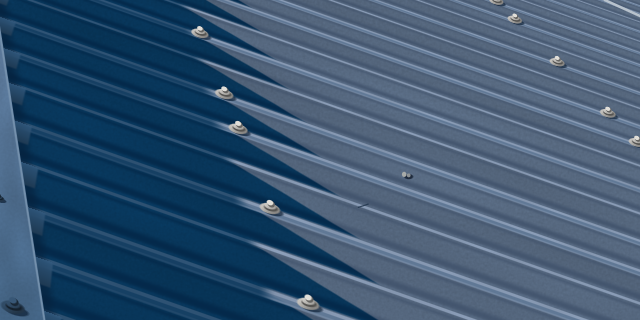
Write a Shadertoy shader that draws this texture.

```glsl
// Ribbed blue metal roof in slanted sunlight, with rows of screws and a flashing strip.

// Random gradient for one lattice cell
vec2 hashGradient(vec2 cell) {
    vec2 h = vec2(dot(cell, vec2(127.1, 311.7)), dot(cell, vec2(269.5, 183.3)));
    return fract(sin(h) * 43758.5) * 2.0 - 1.0;
}

float gradientNoise(vec2 p) {
    vec2 i = floor(p), f = fract(p), u = f * f * (3.0 - 2.0 * f), e = vec2(1, 0);
    return mix(mix(dot(hashGradient(i), f), dot(hashGradient(i + e), f - e), u.x),
               mix(dot(hashGradient(i + e.yx), f - e.yx), dot(hashGradient(i + 1.0), f - 1.0), u.x), u.y);
}

// Smooth coverage of a filled ellipse
float oval(vec2 q, vec2 radius) {
    float d = (length(q / radius) - 1.0) * min(radius.x, radius.y);
    return clamp(0.5 - d * iResolution.y, 0.0, 1.0);
}

// Smooth coverage of a line segment
float stroke(vec2 p, vec2 a, vec2 b, float halfWidth) {
    vec2 ab = b - a;
    float d = length(p - a - ab * clamp(dot(p - a, ab) / dot(ab, ab), 0.0, 1.0));
    return clamp(0.5 - (d - halfWidth) * iResolution.y, 0.0, 1.0);
}

// Soft band of given half width around a centre
float band(float x, float centre, float halfWidth, float blur) {
    return 1.0 - smoothstep(halfWidth - blur, halfWidth + blur, abs(x - centre));
}

// Distance of ridge k below the top, measured along one column
float ridgeDepth(float k) {
    return (exp(0.09 * (k + 0.43)) - 1.0) / 1.502;
}

// Washer, collar and hexagonal head seen from a low angle
void drawScrew(inout vec3 color, vec2 q, float size, vec3 tint) {
    q /= size;
    q.y += 0.2 * q.x;
    float light = clamp(0.65 - q.x * 14.0 + q.y * 16.0, 0.3, 1.0);
    color = mix(color, vec3(0.03, 0.10, 0.18), 0.65 * oval(q - vec2(0.012, -0.009), vec2(0.029, 0.011)));
    color = mix(color, tint * (0.55 + 0.4 * light), oval(q, vec2(0.031, 0.016)));
    color = mix(color, tint * 0.42, oval(q - vec2(0.003, 0.002), vec2(0.021, 0.010)));
    color = mix(color, tint * (0.6 + 0.4 * light), oval(q - vec2(0.001, 0.007), vec2(0.018, 0.009)));
    color = mix(color, tint * 0.5, oval(q - vec2(0.004, 0.014), vec2(0.011, 0.010)));
    color = mix(color, tint * 1.1, oval(q - vec2(0.0, 0.018), vec2(0.010, 0.008)));
}

void mainImage(out vec4 fragColor, in vec2 fragCoord) {
    vec2 p = fragCoord / iResolution.y;

    // Ridge coordinates: spacing shrinks with distance
    float depth = 1.0 - p.y - 0.35 * (p.x - 0.781);
    float n = log(max(1.0 + 1.502 * depth, 0.05)) / 0.09 - 0.43;
    float k = floor(n), f = n - k, blur = fwidth(n);
    float nearest = floor(n + 0.5), g = n - nearest;
    float screwed = 1.0 - mod(mod(nearest, 5.0), 2.0);
    screwed *= step(mod(nearest, 5.0), 4.5);

    // Sawtooth shadow boundary, stepping back at every ridge
    float start = ridgeDepth(k);
    float shadowEdge = 0.53 + 0.32 * start + (0.29 + 0.3 * start) * f;
    shadowEdge += 0.008 * gradientNoise(p * 14.0);
    float sun = smoothstep(-0.012, 0.018, p.x - shadowEdge);
    float crestSun = smoothstep(-0.02, 0.04, p.x - 0.54 - 0.32 * ridgeDepth(nearest));
    sun = mix(sun, crestSun, band(g, 0.0, 0.07, blur));

    // Panel paint with broad tonal drift and fine grain
    float drift = gradientNoise(vec2(p.x * 2.0, n * 0.8));
    float grain = gradientNoise(p * 110.0) + 0.6 * gradientNoise(p * 190.0 + 7.0);
    vec3 shade = vec3(0.03, 0.21, 0.35) * (1.0 + 0.12 * drift);
    vec3 lit = vec3(0.33, 0.40, 0.49) * (1.0 + 0.08 * drift + 0.03 * hashGradient(vec2(k, 3.0)).x);
    lit += 0.03 * smoothstep(0.9, 2.0, p.x) * p.y;
    vec3 color = mix(shade, lit, sun) * (1.0 + 0.07 * grain);

    // Groove above each ridge, dark line below it, faint pressed rib
    vec3 grooveColor = mix(vec3(0.01, 0.15, 0.28), vec3(0.25, 0.32, 0.42), sun);
    color = mix(color, grooveColor, 0.8 * band(f, 0.80, 0.09, 0.05 + blur));
    color = mix(color, grooveColor, 0.65 * band(g, 0.13 + 0.10 * screwed, 0.04, 0.03 + blur));
    color *= 1.0 + 0.07 * band(f, 0.92, 0.03, blur);

    // Crests: thin bright edges, wider with a second edge where screws sit
    vec3 crestColor = mix(vec3(0.18, 0.32, 0.45), vec3(0.53, 0.60, 0.70), crestSun);
    crestColor *= 1.0 + 0.10 * gradientNoise(vec2(p.x * 9.0, nearest * 3.7));
    vec3 crestTop = mix(vec3(0.10, 0.26, 0.40), vec3(0.39, 0.49, 0.61), crestSun);
    color = mix(color, crestTop, 0.8 * screwed * band(g, 0.07, 0.09, 0.6 * blur));
    color = mix(color, crestColor, band(g, 0.0, 0.04, 0.6 * blur));
    color = mix(color, crestColor, 0.45 * screwed * band(g, 0.15, 0.025, 0.6 * blur));

    // Folded rib ends beside the flashing
    float flashingX = p.x - 0.155 * (0.92 - p.y);
    color = mix(color, vec3(0.02, 0.13, 0.24), 0.7 * (1.0 - smoothstep(0.01, 0.05, flashingX)));
    float tab = band(flashingX, 0.015, 0.036 - 0.04 * f, 0.004) * band(f, 0.25, 0.27, blur);
    color = mix(color, vec3(0.18, 0.32, 0.45) * (1.1 - 0.7 * f), 0.85 * tab);

    // Flashing strip with dents and a bright rim
    float dent = gradientNoise(p * vec2(14.0, 7.0));
    vec3 strip = mix(vec3(0.27, 0.40, 0.53), vec3(0.37, 0.48, 0.61), p.y) * (1.0 + 0.15 * dent + 0.04 * grain);
    strip = mix(strip, vec3(0.46, 0.57, 0.68), band(flashingX, -0.004, 0.003, 0.003));
    color = mix(color, strip, clamp(0.5 - flashingX * iResolution.y, 0.0, 1.0));
    drawScrew(color, p - vec2(0.04, 0.04), 1.2, vec3(0.20, 0.31, 0.42));
    drawScrew(color, p - vec2(-0.005, 0.38), 0.6, vec3(0.20, 0.31, 0.42));

    // Two slanting rows of screws on the screwed ridges
    for (float r = -6.0; r < 10.0; r++) {
        if (mod(mod(r, 5.0) + 0.5, 2.0) > 1.0) continue;
        float d = ridgeDepth(r);
        for (int row = 0; row < 2; row++) {
            float x = row == 0 ? 0.549 + 0.465 * d : 1.95 + 1.52 * d;
            vec2 centre = vec2(x, 1.0 - d - 0.35 * (x - 0.781) + 0.004);
            drawScrew(color, p - centre, 0.8 + 0.35 * d, vec3(0.80, 0.79, 0.77));
        }
    }

    // Pebbles, a scratch and a loose wire
    color = mix(color, vec3(0.12, 0.17, 0.24), oval(p - vec2(1.277, 0.448), vec2(0.014, 0.008)));
    color = mix(color, vec3(0.66, 0.67, 0.66), oval(p - vec2(1.263, 0.455), vec2(0.007, 0.008)));
    color = mix(color, vec3(0.55, 0.57, 0.58), oval(p - vec2(1.277, 0.452), vec2(0.006, 0.006)));
    color = mix(color, vec3(0.12, 0.20, 0.29), 0.8 * stroke(p, vec2(1.12, 0.352), vec2(1.15, 0.362), 0.002));
    color = mix(color, vec3(0.72, 0.76, 0.80), stroke(p, vec2(1.89, 1.0), vec2(2.0, 0.95), 0.004));

    fragColor = vec4(color, 1.0);
}
```
